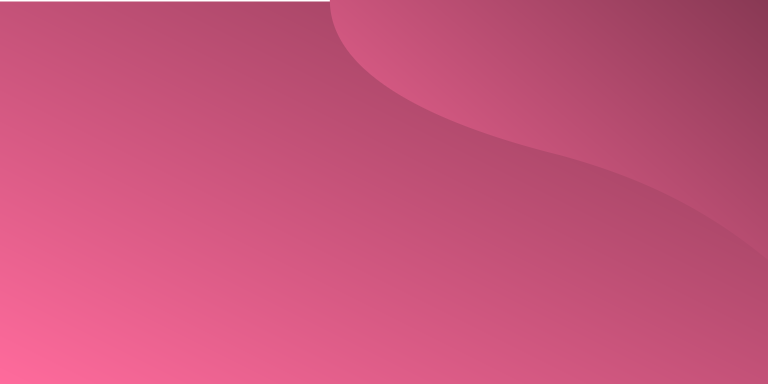
Give the GLSL for this background, as a WebGL 2 fragment shader.

```glsl
#version 300 es
precision highp float;
// A pink diagonal gradient with a second, darker wave in the upper right corner
// and a thin white strip along the top. The wave edge is two joined cubic
// Bezier curves, solved for the height of each fragment by bisection.

uniform vec2 u_resolution;
out vec4 fragColor;

const vec2 CANVAS = vec2(2.0, 1.0);
const vec3 ROSE = vec3(1.0, 0.418, 0.612);
const vec3 PLUM = vec3(0.535, 0.222, 0.329);
const vec3 WHITE = vec3(1.0);
const float STRIP_BOTTOM = 0.9961;

vec2 bezier(vec2 a, vec2 b, vec2 c, vec2 d, float t) {
  float s = 1.0 - t;
  return s * s * s * a + 3.0 * s * s * t * b + 3.0 * s * t * t * c + t * t * t * d;
}

vec2 bezierTangent(vec2 a, vec2 b, vec2 c, vec2 d, float t) {
  float s = 1.0 - t;
  return 3.0 * (s * s * (b - a) + 2.0 * s * t * (c - b) + t * t * (d - c));
}

// Signed distance estimate to a curve descending from a to d; positive on its right.
float rightOfCurve(vec2 p, vec2 a, vec2 b, vec2 c, vec2 d) {
  float low = 0.0;
  float high = 1.0;
  for (int i = 0; i < 18; i++) {
    float middle = 0.5 * (low + high);
    if (bezier(a, b, c, d, middle).y > p.y) low = middle;
    else high = middle;
  }
  float t = 0.5 * (low + high);
  vec2 tangent = normalize(bezierTangent(a, b, c, d, t));
  return (p.x - bezier(a, b, c, d, t).x) * abs(tangent.y);
}

float waveDistance(vec2 p) {
  vec2 top = vec2(0.859, 1.0);
  vec2 joint = vec2(1.458, 0.596);
  vec2 end = vec2(2.0, 0.323);
  if (p.y > joint.y)
    return rightOfCurve(p, top, vec2(0.859, 0.792), vec2(1.172, 0.667), joint);
  return rightOfCurve(p, joint, vec2(1.667, 0.539), vec2(1.836, 0.458), end);
}

// Linear gradient, darkest at the upper right corner.
vec3 cornerGradient(vec2 p, vec2 falloff) {
  float t = 1.0 - dot(CANVAS - p, falloff);
  return mix(ROSE, PLUM, clamp(t, 0.0, 1.0));
}

// Antialiased coverage of the positive side of a distance.
float coverage(float distance, float pixel) {
  return clamp(distance / pixel + 0.5, 0.0, 1.0);
}

void main() {
  vec2 p = gl_FragCoord.xy / u_resolution * CANVAS;
  float pixel = 1.0 / u_resolution.y;

  // Backdrop and white strip
  vec3 color = cornerGradient(p, vec2(0.25, 0.5));
  color = mix(color, WHITE, coverage(p.y - STRIP_BOTTOM, pixel));

  // Wave on top
  vec3 wave = cornerGradient(p, vec2(0.495, 0.58));
  color = mix(color, wave, coverage(waveDistance(p), pixel));

  fragColor = vec4(color, 1.0);
}
```
